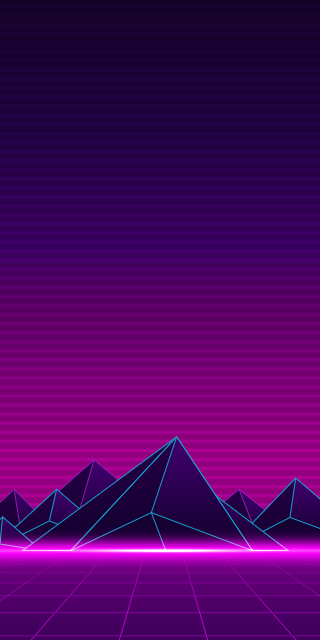
Give the GLSL for this background, as a WebGL 1 fragment shader.

```glsl
precision highp float;

uniform vec2 u_resolution;

// Layout, in units of the canvas width (the canvas is 1 by 2)
const float HORIZON = 0.279;
const float STRIPE_STEP = 0.0283;
const float STRIPE_START = 0.7057;
const float LINE_HALF = 0.0016;
const vec2 VANISH = vec2(0.511, 0.474);
const float COLUMN_STEP = 0.582;
const float ROW_STEP = 0.405;
const float ROW_START = 2.169;
const float GLOW_HEIGHT = 0.033;
const vec2 CORE_SIZE = vec2(0.23, 0.005);
const float CORE_X = 0.52;

// Colours
const vec3 SKY_TOP = vec3(0.085, 0.01, 0.165);
const vec3 SKY_HIGH = vec3(0.125, 0.01, 0.255);
const vec3 SKY_MID = vec3(0.235, 0.0, 0.385);
const vec3 SKY_LOW = vec3(0.33, 0.0, 0.39);
const vec3 SKY_BASE = vec3(0.61, 0.0, 0.525);
const vec3 ROCK_DARK = vec3(0.075, 0.0, 0.18);
const vec3 ROCK_LIT = vec3(0.26, 0.0, 0.44);
const vec3 CYAN = vec3(0.08, 0.72, 0.88);
const vec3 VIOLET = vec3(0.62, 0.12, 0.74);
const vec3 FLOOR_NEAR = vec3(0.25, 0.0, 0.36);
const vec3 FLOOR_FAR = vec3(0.47, 0.0, 0.53);
const vec3 GRID = vec3(0.73, 0.03, 0.82);
const vec3 MAGENTA = vec3(1.0, 0.0, 1.0);

float pixel;

float ramp(float a, float b, float x) {
  return clamp((x - a) / (b - a), 0.0, 1.0);
}

// Coverage of a region whose signed distance is positive inside
float cover(float d) {
  return clamp(d / pixel + 0.5, 0.0, 1.0);
}

// Signed distance to the line a-b, positive on its right
float side(vec2 p, vec2 a, vec2 b) {
  vec2 d = normalize(b - a), v = p - a;
  return v.x * d.y - v.y * d.x;
}

float stroke(vec2 p, vec2 a, vec2 b) {
  vec2 v = p - a, d = b - a;
  float t = clamp(dot(v, d) / dot(d, d), 0.0, 1.0);
  return cover(LINE_HALF - length(v - d * t));
}

vec3 sky(float y) {
  vec3 col = mix(SKY_BASE, SKY_LOW, ramp(0.58, 1.09, y));
  col = mix(col, SKY_MID, ramp(1.09, 1.22, y));
  col = mix(col, SKY_HIGH, ramp(1.22, 1.6, y));
  col = mix(col, SKY_TOP, ramp(1.6, 2.0, y));
  float d = abs(fract((y - STRIPE_START) / STRIPE_STEP + 0.5) - 0.5);
  return col * (0.93 + 0.2 * exp(-d * d / 0.035));
}

// Three-facet peak with edges meeting at an inner node
vec3 mountain(vec3 col, vec2 p, vec2 apex, float left, float right, vec2 node, vec3 edge) {
  vec2 l = vec2(left, HORIZON), r = vec2(right, HORIZON);
  float inside = cover(min(side(p, l, apex), side(p, apex, r)));
  float rise = ramp(HORIZON + 0.03, apex.y, p.y);
  float facing = cover(side(p, node, apex));
  float above = mix(cover(-side(p, l, node)), cover(-side(p, node, r)), facing);
  float light = rise * mix(0.2, mix(0.4, 1.0, facing), above);
  col = mix(col, mix(ROCK_DARK, ROCK_LIT, light), inside);
  float inner = max(stroke(p, apex, node), max(stroke(p, node, l), stroke(p, node, r)));
  float outer = max(stroke(p, apex, l), stroke(p, apex, r));
  return mix(col, edge, max(inner * inside, outer) * 0.85);
}

vec3 ground(vec2 p) {
  float depth = VANISH.y - p.y;
  float column = (p.x - VANISH.x) / (depth * COLUMN_STEP);
  float row = (1.0 / depth - ROW_START) / ROW_STEP;
  float dx = abs(fract(column) - 0.5) * COLUMN_STEP * depth;
  float dy = abs(fract(row + 0.5) - 0.5) * ROW_STEP * depth * depth;
  float grid = max(cover(LINE_HALF - dx), 0.55 * cover(LINE_HALF - dy));
  vec3 col = mix(FLOOR_NEAR, FLOOR_FAR, pow(ramp(0.0, HORIZON, p.y), 1.5));
  return mix(col, GRID, grid * mix(0.95, 0.3, ramp(0.08, HORIZON, p.y)));
}

vec3 range(vec3 col, vec2 p) {
  // Distant peaks
  col = mountain(col, p, vec2(0.294, 0.563), -0.029, 0.637, vec2(0.247, 0.4), VIOLET);
  col = mountain(col, p, vec2(0.044, 0.471), -0.16, 0.236, vec2(0.062, 0.36), VIOLET);
  col = mountain(col, p, vec2(0.747, 0.471), 0.51, 0.987, vec2(0.79, 0.36), VIOLET);
  // Side peaks
  col = mountain(col, p, vec2(0.177, 0.471), -0.032, 0.401, vec2(0.154, 0.372), CYAN);
  col = mountain(col, p, vec2(0.008, 0.385), -0.1, 0.13, vec2(0.0, 0.3), CYAN);
  col = mountain(col, p, vec2(0.924, 0.506), 0.705, 1.19, vec2(0.906, 0.383), CYAN);
  // Right ridge, left slope and front of the main peak
  vec2 apex = vec2(0.552, 0.635), node = vec2(0.473, 0.398);
  col = mountain(col, p, vec2(0.64, 0.477), 0.6, 0.901, vec2(0.789, HORIZON), CYAN);
  col = mountain(col, p, apex, 0.07, 0.789, vec2(0.221, HORIZON), CYAN);
  col = mountain(col, p, apex, 0.221, 0.789, node, CYAN);
  return mix(col, CYAN, 0.85 * stroke(p, node, vec2(0.518, HORIZON)));
}

void main() {
  vec2 p = gl_FragCoord.xy / u_resolution * vec2(1.0, 2.0);
  pixel = 2.0 / u_resolution.y;
  float h = p.y - HORIZON;
  vec3 col = h > 0.0 ? range(sky(p.y), p) : ground(p);

  // Horizon glow, screened over the scene, with a white core
  float glow = exp(-h * h / (GLOW_HEIGHT * GLOW_HEIGHT));
  col = 1.0 - (1.0 - col) * (1.0 - MAGENTA * glow);
  vec2 c = vec2(p.x - CORE_X, h) / CORE_SIZE;
  col += vec3(0.95) * exp(-dot(c, c)) + vec3(0.25) * exp(-c.y * c.y);
  gl_FragColor = vec4(min(col, 1.0), 1.0);
}
```
